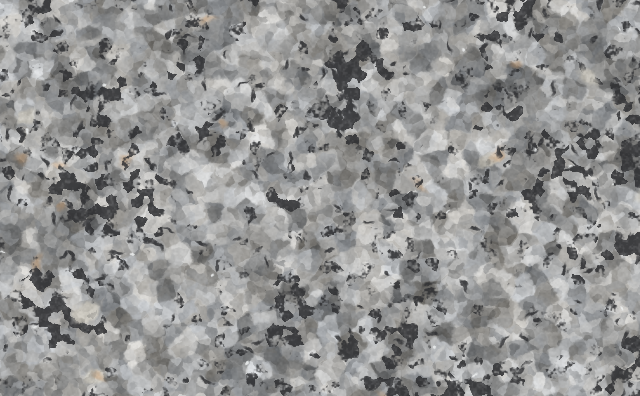
This texture is drawn by a Shadertoy shader. Its source:

```glsl
// Feature densities, in cells per canvas height
const float COARSE_GRAINS = 21.0;
const float FINE_GRAINS = 46.0;
const float MICA_GRAINS = 40.0;
const float MICA_CLUSTERS = 8.0;
const float GRIT = 120.0;

// Tone and contrast
const float BASE_TONE = 0.615;
const float COARSE_CONTRAST = 0.29;
const float FINE_CONTRAST = 0.19;
const float CLOUD_CONTRAST = 0.20;
const float GRIT_CONTRAST = 0.09;
const float SEAM_LIGHT = 0.035;
const float GRAIN_SHARPNESS = 22.0;

// Colours
const vec3 COOL_TINT = vec3(-0.014, 0.0, 0.016);
const vec3 WARM_TINT = vec3(0.014, 0.004, -0.016);
const vec3 MICA = vec3(0.185, 0.188, 0.198);
const vec3 FELDSPAR = vec3(0.79, 0.775, 0.735);
const vec3 RUST = vec3(0.72, 0.57, 0.42);
const vec3 GLINT = vec3(0.93, 0.94, 0.94);

vec3 hash3(vec2 p) {
    vec3 q = fract(p.xyx * vec3(0.1031, 0.1030, 0.0973));
    q += dot(q, q.yxz + 33.33);
    return fract((q.xxy + q.yzz) * q.zyx);
}

float noise(vec2 p) {
    vec2 i = floor(p), f = fract(p);
    f = f * f * (3.0 - 2.0 * f);
    float low = mix(hash3(i).x, hash3(i + vec2(1, 0)).x, f.x);
    float high = mix(hash3(i + vec2(0, 1)).x, hash3(i + vec2(1, 1)).x, f.x);
    return mix(low, high, f.y);
}

float fbm(vec2 p) {
    float sum = 0.0, weight = 0.5;
    for (int i = 0; i < 4; i++) {
        sum += weight * noise(p);
        p = mat2(1.6, 1.2, -1.2, 1.6) * p + 17.3;
        weight *= 0.5;
    }
    return sum / 0.9375;
}

// Soft-edged cells: x and y are random values per grain, z is the seam strength
vec3 grains(vec2 p, float seed) {
    vec2 cell = floor(p);
    vec3 sum = vec3(0.0);
    float nearest = 9.0, second = 9.0;
    for (int y = -1; y <= 1; y++)
    for (int x = -1; x <= 1; x++) {
        vec2 id = cell + vec2(x, y);
        vec3 h = hash3(id + seed);
        float d = length(id + h.xy - p);
        float w = exp(-GRAIN_SHARPNESS * d);
        sum += w * vec3(h.z, fract(h.z * 7.0 + h.x), 1.0);
        second = min(second, max(d, nearest));
        nearest = min(nearest, d);
    }
    return vec3(sum.xy / sum.z, 1.0 - smoothstep(0.02, 0.12, second - nearest));
}

// Scattered ellipses with random place, size and direction
float flakes(vec2 p, float density, float chance, vec2 halfSize, float soft, float seed) {
    vec2 cell = floor(p * density);
    float mask = 0.0;
    for (int y = -1; y <= 1; y++)
    for (int x = -1; x <= 1; x++) {
        vec2 id = cell + vec2(x, y);
        vec3 place = hash3(id + seed);
        vec3 form = hash3(id + seed + 57.0);
        float angle = 6.2832 * form.x;
        vec2 axis = vec2(cos(angle), sin(angle));
        vec2 q = p - (id + place.xy) / density;
        q = vec2(dot(q, axis), dot(q, vec2(-axis.y, axis.x)));
        vec2 size = halfSize * mix(vec2(0.6), vec2(1.3), form.yz);
        float d = (length(q / size) - 1.0) * size.y;
        mask = max(mask, step(place.z, chance) * (1.0 - smoothstep(-soft, soft, d)));
    }
    return mask;
}

void mainImage(out vec4 fragColor, in vec2 fragCoord) {
    vec2 uv = fragCoord / iResolution.y;
    float soft = max(0.002, 0.7 / iResolution.y);
    vec2 wobble = vec2(fbm(uv * 38.0), fbm(uv * 38.0 + 71.0)) - 0.5;
    vec2 p = uv + 0.026 * wobble;
    float grit = noise(uv * GRIT) * 0.6 + noise(uv * GRIT * 1.9 + 9.0) * 0.4 - 0.5;

    // Quartz and feldspar ground
    vec3 coarse = grains(p * COARSE_GRAINS, 11.0);
    vec3 fine = grains(p * FINE_GRAINS, 43.0);
    float tone = BASE_TONE + COARSE_CONTRAST * (coarse.x - 0.5)
        + FINE_CONTRAST * (fine.x - 0.5)
        + CLOUD_CONTRAST * (fbm(uv * 14.0 + 5.0) - 0.5)
        + GRIT_CONTRAST * grit + SEAM_LIGHT * coarse.z * fine.y;
    vec3 color = tone + mix(COOL_TINT, WARM_TINT, 0.6 * coarse.y + 0.4 * fine.y);

    // Pale crystals and rust stains
    float pale = flakes(p, 5.5, 0.2, vec2(0.036, 0.02), 0.006, 3.0);
    color = mix(color, FELDSPAR + 0.12 * grit + 0.1 * (fine.x - 0.5), 0.8 * pale);
    float rust = flakes(p, 7.0, 0.16, vec2(0.016, 0.009), 0.008, 29.0);
    color = mix(color, RUST * (0.6 + 0.65 * tone), 0.55 * rust);

    // Dark mica, in broken clusters and thin flakes
    float cluster = smoothstep(0.46, 0.76, fbm(uv * MICA_CLUSTERS + 31.0));
    float share = 0.035 + 0.42 * cluster;
    float speck = grains(p * MICA_GRAINS, 83.0).x + 0.3 * grit;
    float mica = 1.0 - smoothstep(share - 0.08, share + 0.08, speck);
    float thin = flakes(p, 17.0, 0.22 + 0.3 * cluster, vec2(0.014, 0.0045), soft, 61.0);
    mica = max(mica, thin) * (1.0 - 0.8 * pale);
    color = mix(color, MICA + 0.22 * max(grit + 0.1, 0.0), 0.88 * mica);

    // Bright glints
    float glint = flakes(p, 10.0, 0.1, vec2(0.005, 0.0035), soft, 97.0);
    color = mix(color, GLINT, 0.85 * glint);

    fragColor = vec4(clamp(color, 0.0, 1.0), 1.0);
}
```
